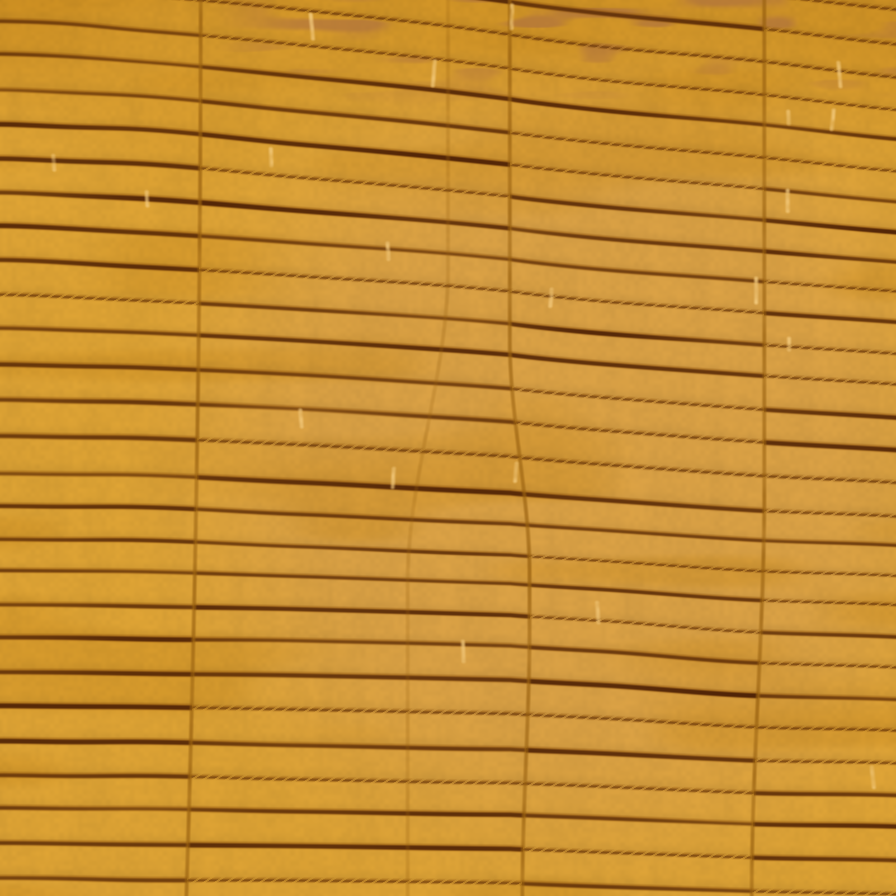
This texture is drawn by a Shadertoy shader. Its source:

```glsl
// A worn golden slatted blind: about 26 sagging slats split by dark gaps and tied
// by four thin vertical cords. Rows come from warped height; hashes vary each gap,
// and noise adds grain, smears and pale flecks.

const float PITCH = 0.03824;      // slat height
const float FIRST_GAP = 0.0612;   // height of gap 0 at the left edge
const vec3 GOLD = vec3(0.85, 0.625, 0.20);
const vec3 PALE_GOLD = vec3(0.84, 0.62, 0.265);
const vec3 OCHRE = vec3(0.78, 0.54, 0.12);
const vec3 CORD = vec3(0.60, 0.38, 0.06);
const vec3 BROWN = vec3(0.57, 0.33, 0.05);
const vec3 DARK = vec3(0.29, 0.12, 0.02);
const vec3 CREAM = vec3(0.96, 0.80, 0.50);
const vec3 SMEAR = vec3(0.69, 0.45, 0.24);

float hash(vec2 p) {
    vec3 q = fract(vec3(p.xyx) * 0.1031);
    q += dot(q, q.yzx + 33.33);
    return fract((q.x + q.y) * q.z);
}

float noise(vec2 p) {
    vec2 i = floor(p), f = fract(p);
    f = f * f * (3.0 - 2.0 * f);
    return mix(mix(hash(i), hash(i + vec2(1, 0)), f.x),
               mix(hash(i + vec2(0, 1)), hash(i + vec2(1, 1)), f.x), f.y);
}

// Soft band of half width w around zero distance
float band(float d, float w, float soft) {
    return 1.0 - smoothstep(w - soft, w + soft, abs(d));
}

// How far a slat starting at height v on the left has dropped at x
float sag(float x, float v) {
    float up = clamp(1.0 - v, 0.0, 1.0);
    float leftPart = pow(clamp(x / 0.57, 0.0, 1.0), 1.4);
    float rightPart = pow(clamp((x - 0.57) / 0.43, 0.0, 1.0), 0.88);
    float slump = 0.008 * exp(-pow((v - 0.54) / 0.09, 2.0));
    float ripple = 0.005 * (noise(vec2(x * 6.0, v * 7.0)) - 0.5) * smoothstep(0.0, 0.15, x);
    return leftPart * (0.005 + 0.05 * pow(up, 1.6))
         + rightPart * (0.013 + 0.033 * up) + slump + ripple;
}

// Horizontal places of the three main cords and the faint one
vec4 cordPlaces(float v) {
    float bend = 0.022 * smoothstep(0.38, 0.64, v) - 0.008 * smoothstep(0.7, 1.0, v);
    return vec4(0.224 - 0.016 * v * v, 0.569 + bend,
                0.853 - 0.014 * smoothstep(0.55, 1.0, v),
                0.500 - 0.045 * smoothstep(0.3, 0.65, v));
}

// Gold surface with broad light, fine grain and shading across each slat
vec3 slatColour(vec2 p, float across) {
    float light = exp(-3.5 * dot(p - vec2(0.65, 0.52), p - vec2(0.65, 0.52)));
    vec3 c = mix(GOLD, PALE_GOLD, smoothstep(0.35, 0.8, light));
    c = mix(c, OCHRE, 0.75 * smoothstep(0.28, 0.0, p.y + 0.1 * noise(p * 5.0)));
    c = mix(c, OCHRE, 0.4 * smoothstep(0.55, 0.9, noise(p * vec2(5.0, 22.0) + 8.0)));
    c *= 1.0 + 0.035 * (noise(p * 190.0) - 0.5) + 0.03 * (noise(p * vec2(60.0, 9.0)) - 0.5);
    return c * (1.0 - 0.05 * smoothstep(0.6, 1.0, across));
}

// Dark gap above a slat; some stretches between cords close up into stitches
vec3 drawGap(vec3 c, vec2 p, float d, float row, float segment, float soft) {
    float chance = 0.06 + 0.2 * segment + 0.35 * smoothstep(0.16, 0.02, p.y);
    float stitched = step(hash(vec2(row + 40.0, segment * 7.0 + 3.0)), chance);
    float weight = 0.6 * hash(vec2(row + 11.0, segment + 5.0))
                 + 0.5 * noise(vec2(p.x * 6.0, row * 7.3 + 90.0));
    float dash = smoothstep(0.2, 0.45, abs(fract((p.x + 1.5 * d) / 0.0125) - 0.5) * 2.0);
    float ink = mix(1.0, 0.3 + 0.6 * dash, stitched);
    float width = mix(0.0012 + 0.0015 * weight, 0.0012, stitched);
    float core = band(d, width, soft + 0.0007);
    c = mix(c, BROWN, 0.65 * ink * band(d + 0.0006, width + 0.0012, soft + 0.0014));
    return mix(c, DARK, core * ink * mix(0.35 + 0.6 * weight, 0.5, stitched));
}

// Pale upright scratches scattered on a jittered grid, denser near the top
float flecks(vec2 p, float soft) {
    vec2 g = p * vec2(22.0, 20.0), cell = floor(g);
    float here = step(hash(cell + 17.0), 0.035 + 0.09 * smoothstep(0.35, 0.0, p.y));
    vec2 jitter = 0.3 + 0.4 * vec2(hash(cell + 2.0), hash(cell + 9.0));
    vec2 q = (g - cell - jitter) / vec2(22.0, 20.0);
    q.x += 0.2 * (hash(cell + 5.0) - 0.5) * q.y;
    float tall = 0.004 + 0.010 * hash(cell + 31.0);
    float shape = length(q - vec2(0.0, clamp(q.y, -tall, tall)));
    return here * band(shape, 0.0022, soft + 0.0012) * (0.4 + 0.6 * noise(p * 160.0));
}

void mainImage(out vec4 fragColor, in vec2 fragCoord) {
    vec2 p = fragCoord / iResolution.xy;
    p.y = 1.0 - p.y;                       // measured from the top edge
    float soft = 0.7 / iResolution.y;

    // Undo the sag to find the row and the cord segment
    float level = p.y - sag(p.x, p.y);
    level = p.y - sag(p.x, level);
    float rowPos = (level - FIRST_GAP) / PITCH;
    float row = floor(rowPos + 0.5);
    float gapShift = 0.0025 * (hash(vec2(row + 70.0, 1.0)) - 0.5);
    float d = (rowPos - row) * PITCH - gapShift;
    vec4 cords = cordPlaces(p.y);
    float segment = dot(step(cords.xyz, vec3(p.x)), vec3(1.0));

    // Slats, worn smears, gaps
    vec3 c = slatColour(p, fract(rowPos));
    float worn = smoothstep(0.62, 0.85, noise(p * vec2(15.0, 75.0) + 4.0));
    c = mix(c, SMEAR, 0.7 * worn * smoothstep(0.14, 0.03, p.y) * smoothstep(0.22, 0.36, p.x));
    c = drawGap(c, p, d, row, segment, soft);

    // Cords and flecks
    for (int i = 0; i < 4; i++) {
        float fade = (i == 3 ? 0.3 : 0.75) * (0.7 + 0.3 * noise(vec2(p.y * 45.0, float(i) * 9.0)));
        c = mix(c, CORD, fade * band(p.x - cords[i], 0.0021, soft + 0.001));
    }
    c = mix(c, CREAM, 0.85 * flecks(p, soft));
    fragColor = vec4(c, 1.0);
}
```
